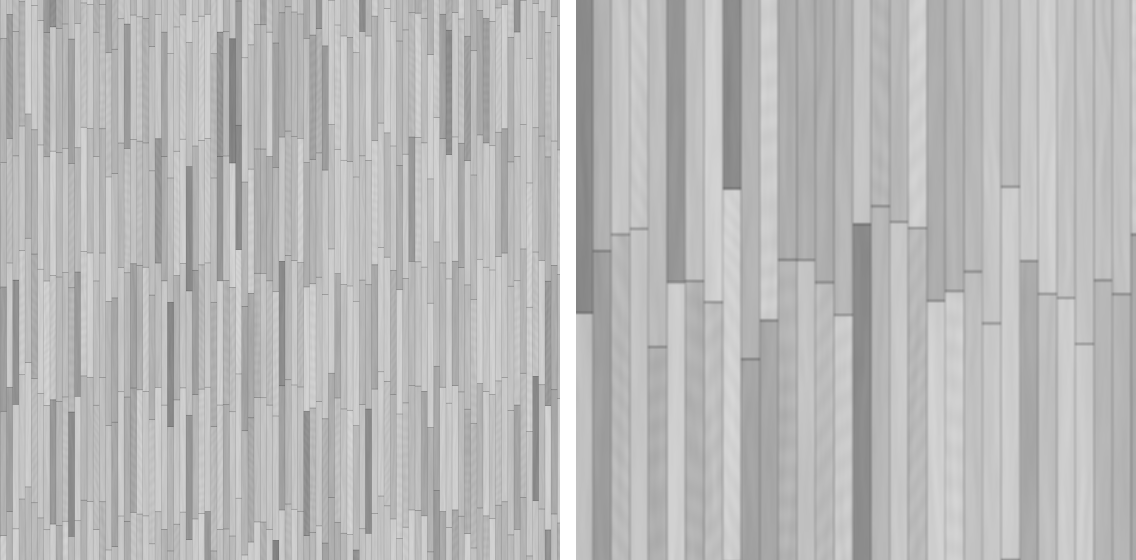
Left, the full canvas; right, a detail of the centre.
This texture is drawn by a three.js fragment shader. Its source:

```glsl
// Grey wood floor of narrow vertical strips with staggered end joints.
varying vec2 vUv;

const float COLUMNS = 90.5;        // strips across the canvas
const float COLUMN_START = 0.0007; // left edge of the first strip
const float PLANK_LENGTH = 0.222;  // 4.5 planks down the canvas
const float JOINT_CENTRE = 0.044;  // mean height of the first joints, from the top
const float JOINT_SPREAD = 0.068;  // stagger to either side
const float SEAM_WIDTH = 0.0010;   // line between strips
const float JOINT_WIDTH = 0.0012;  // line between plank ends
const float SEAM_DARKNESS = 0.15;
const float JOINT_DARKNESS = 0.28;
const float LIGHT_TONE = 0.815;
const float TONE_RANGE = 0.145;    // even spread of the common tones
const float DARK_RANGE = 0.17;     // extra depth of the few dark planks
const float DARK_RARITY = 14.0;
const float GRAIN = 0.040;
const float FIBRE = 0.018;
const float FIGURE = 0.011;
const float FIGURED_SHARE = 0.22;
const float FOOTPRINT = 0.0018;    // smoothing width in canvas units

float hash(vec2 p) {
  vec3 q = fract(vec3(p.xyx) * 0.1031);
  q += dot(q, q.yzx + 33.33);
  return fract((q.x + q.y) * q.z);
}

float noise(vec2 p) {
  vec2 i = floor(p);
  vec2 f = fract(p);
  f = f * f * (3.0 - 2.0 * f);
  return mix(mix(hash(i), hash(i + vec2(1.0, 0.0)), f.x),
             mix(hash(i + vec2(0.0, 1.0)), hash(i + vec2(1.0, 1.0)), f.x), f.y);
}

// Many light planks, few dark ones
float plankTone(vec2 id) {
  float u = hash(id + 17.0);
  return LIGHT_TONE - TONE_RANGE * u - DARK_RANGE * pow(u, DARK_RARITY);
}

// Long streaks, fine fibres and slanted figure on some planks
float woodGrain(vec2 p, vec2 id) {
  float seed = hash(id + 51.0) * 90.0;
  float lean = (hash(id + 73.0) - 0.5) * 5.0;
  float bend = noise(vec2(seed, p.y * 4.0 + seed));
  float streak = noise(vec2(p.x * 3.5 + lean * p.y + bend * 2.0 + seed, p.y * 3.0 + seed));
  float fibre = noise(vec2(p.x * 9.0 + lean * p.y + seed, p.y * 14.0 + seed));
  float figured = step(1.0 - FIGURED_SHARE, hash(id + 95.0));
  float arcs = sin(p.y * 75.0 + lean * 3.0 * p.x + bend * 9.0);
  return GRAIN * (streak - 0.5) + FIBRE * (fibre - 0.5) + FIGURE * figured * arcs;
}

float line(float distanceToLine, float width) {
  return 1.0 - smoothstep(width * 0.3, width * 0.8, distanceToLine);
}

float floorTone(vec2 uv) {
  // Strip, then plank within the strip
  float column = (uv.x - COLUMN_START) * COLUMNS;
  float strip = floor(column) + 5.0;
  float stagger = hash(vec2(strip, 3.0)) + hash(vec2(strip, 29.0)) - 1.0;
  float row = (1.0 - uv.y - JOINT_CENTRE - JOINT_SPREAD * stagger) / PLANK_LENGTH;
  vec2 id = vec2(strip, floor(row) + 5.0);
  vec2 p = fract(vec2(column, row));

  float tone = plankTone(id) + woodGrain(p, id);

  // Seams and end joints
  vec2 edge = min(p, 1.0 - p) * vec2(1.0 / COLUMNS, PLANK_LENGTH);
  tone *= 1.0 - SEAM_DARKNESS * line(edge.x, SEAM_WIDTH);
  tone *= 1.0 - JOINT_DARKNESS * line(edge.y, JOINT_WIDTH);
  return tone;
}

void main() {
  // Average a 3 by 3 footprint for smooth edges
  float tone = 0.0;
  for (int i = 0; i < 3; i++) {
    for (int j = 0; j < 3; j++) {
      vec2 offset = (vec2(float(i), float(j)) - 1.0) / 3.0;
      tone += floorTone(vUv + offset * FOOTPRINT);
    }
  }
  gl_FragColor = vec4(vec3(tone / 9.0), 1.0);
}
```
